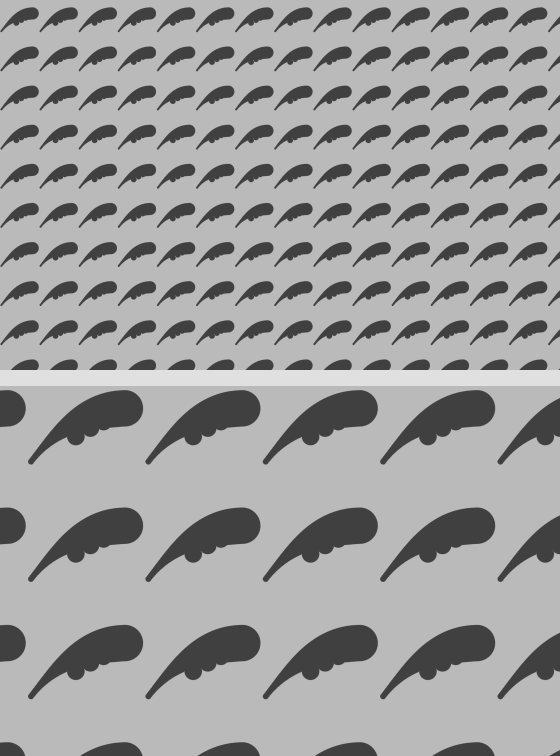
Top: the whole. Bottom: its middle third, enlarged.
Give the GLSL for this pattern, as a Shadertoy shader.

```glsl
// Square grid of dark curled plumes with scalloped undersides on plain grey.

float circle(vec2 p, vec2 center, float radius) {
    return length(p - center) - radius;
}

vec2 bezier(vec2 a, vec2 b, vec2 c, float t) {
    return mix(mix(a, b, t), mix(b, c, t), t);
}

// Distance to one plume in a unit cell, y pointing down
float plume(vec2 p) {
    // Body: a disc swept along a curve, swelling from tip to head
    float d = 1.0;
    for (int i = 0; i <= 64; i++) {
        float t = float(i) / 64.0;
        vec2 spine = bezier(vec2(0.036, 0.797), vec2(0.37, 0.36), vec2(0.836, 0.343), t);
        d = min(d, circle(p, spine, 0.025 + 0.13 * smoothstep(0.0, 0.95, t)));
    }

    // Scallops along the lower edge
    d = min(d, circle(p, vec2(0.418, 0.583), 0.075));
    d = min(d, circle(p, vec2(0.542, 0.511), 0.075));
    return min(d, circle(p, vec2(0.654, 0.461), 0.070));
}

void mainImage(out vec4 fragColor, in vec2 fragCoord) {
    // Cells are counted from the top left corner
    float cellsAcross = 14.315;
    float pixel = cellsAcross / iResolution.x;
    vec2 cell = vec2(fragCoord.x, iResolution.y - fragCoord.y) * pixel;

    float ink = 1.0 - smoothstep(-0.7 * pixel, 0.7 * pixel, plume(fract(cell)));
    vec3 ground = vec3(0.73);
    vec3 charcoal = vec3(0.25);
    fragColor = vec4(mix(ground, charcoal, ink), 1.0);
}
```
